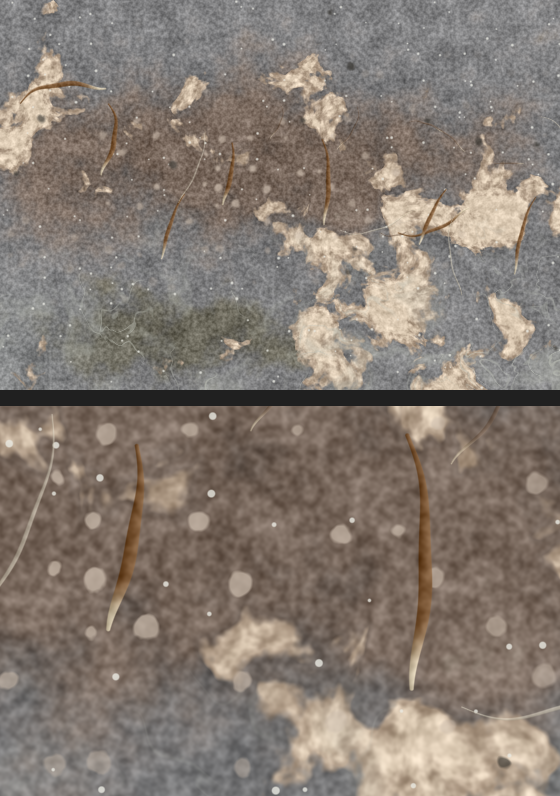
Top: the whole. Bottom: its middle third, enlarged.
Give the GLSL for this texture, as a WebGL 2 fragment shader.

```glsl
#version 300 es
precision highp float;
// Weathered stone: grey and brown crust, flaking cream patches, pale veils and dry rootlets.
uniform vec2 u_resolution;
out vec4 fragColor;

vec2 hash2(vec2 p) {
  vec3 q = fract(p.xyx * vec3(0.1031, 0.1030, 0.0973));
  q += dot(q, q.yzx + 33.33);
  return fract((q.xx + q.yz) * q.zy);
}

float cornerSlope(vec2 cell, vec2 offset) {
  float a = 6.2832 * hash2(cell).x;
  return dot(vec2(cos(a), sin(a)), offset);
}

float gradientNoise(vec2 p) {
  vec2 i = floor(p), f = fract(p);
  vec2 u = f * f * f * (f * (f * 6.0 - 15.0) + 10.0);
  vec2 e = vec2(1.0, 0.0);
  float low = mix(cornerSlope(i, f), cornerSlope(i + e.xy, f - e.xy), u.x);
  float high = mix(cornerSlope(i + e.yx, f - e.yx), cornerSlope(i + e.xx, f - e.xx), u.x);
  return mix(low, high, u.y);
}

float fbm(vec2 p, int octaves) {
  float sum = 0.0, amp = 1.0;
  for (int i = 0; i < octaves; i++) {
    sum += amp * gradientNoise(p);
    p = mat2(1.6, 1.2, -1.2, 1.6) * p + 17.3;
    amp *= 0.54;
  }
  return sum;
}

// Soft elliptical weight around a centre
float blob(vec2 uv, vec2 centre, vec2 radius) {
  vec2 d = (uv - centre) / radius;
  return exp(-dot(d, d));
}

// Thin lines along the zero level of noise
float filaments(vec2 p, float width) {
  return 1.0 - smoothstep(0.0, width, abs(fbm(p, 3)));
}

// Scattered dots: at most one per cell, kept with the given chance
float specks(vec2 p, float frequency, float chance, float radius, float px) {
  vec2 q = p * frequency, cell = floor(q);
  vec2 centre = 0.3 + 0.4 * hash2(cell + 5.0);
  vec2 pick = hash2(cell + 71.0);
  float r = radius * (0.4 + 0.6 * pick.y);
  float blur = px * frequency;
  float dotMask = 1.0 - smoothstep(r - blur, r + blur, length(fract(q) - centre));
  return dotMask * step(pick.x, chance);
}

// Bent tapering strand: x = coverage, y = position along it, z = side shade
vec3 strand(vec2 p, vec2 start, float angle, float len, float bend, float width, float px) {
  float c = cos(angle), s = sin(angle);
  vec2 q = mat2(c, -s, s, c) * (p - start);
  float t = clamp(q.x / len, 0.0, 1.0);
  float side = q.y - bend * len * (sin(t * 4.4) + 0.2 * sin(t * 11.0));
  float w = width * (0.3 + 0.7 * sin(3.1416 * pow(t, 1.4)));
  float d = length(vec2(q.x - t * len, side));
  return vec3(1.0 - smoothstep(w - px, w + px, d), t, clamp(side / w, -1.0, 1.0));
}

void main() {
  vec2 uv = gl_FragCoord.xy / u_resolution;
  float px = 1.0 / u_resolution.y;
  float aspect = u_resolution.x / u_resolution.y;
  vec2 p = gl_FragCoord.xy * px;
  vec2 warp = vec2(fbm(p * 5.0 + 3.0, 3), fbm(p * 5.0 + 41.0, 3));
  float broad = fbm(p * 4.0 + 9.0, 4);
  float mottle = fbm(p * 17.0 + 23.0, 4);
  float grain = fbm(p * 95.0, 2);

  // Crust: grey above, brown band across the middle, olive stains below
  float brown = blob(uv, vec2(0.42, 0.58), vec2(0.55, 0.25)) + 0.45 * broad + 0.25 * mottle;
  float olive = blob(uv, vec2(0.28, 0.14), vec2(0.32, 0.17)) + 0.7 * broad + 0.3 * mottle;
  vec3 crust = mix(vec3(0.51, 0.51, 0.515), vec3(0.46, 0.395, 0.35), smoothstep(0.2, 0.95, brown));
  crust = mix(crust, vec3(0.37, 0.355, 0.29), 0.8 * smoothstep(0.45, 1.0, olive));
  crust = mix(crust, vec3(0.55, 0.56, 0.56), 0.6 * blob(uv, vec2(0.0, 0.08), vec2(0.14, 0.2)));
  crust += 0.07 * broad + 0.11 * mottle + 0.15 * grain;

  // Cream patches gather low on the right and along the left edge
  float gather = 0.75 * blob(uv, vec2(0.72, 0.22), vec2(0.3, 0.3))
    + 0.65 * blob(uv, vec2(0.04, 0.68), vec2(0.13, 0.24))
    + 0.55 * blob(uv, vec2(0.98, 0.56), vec2(0.2, 0.17))
    + 0.42 * blob(uv, vec2(0.45, 0.7), vec2(0.28, 0.17)) - 0.57;
  float field = gather + 0.8 * fbm(p * 5.5 + 0.35 * warp, 5) + 0.2 * mottle;
  float cover = smoothstep(-0.03, 0.08, field);
  float pebble = fbm(p * 48.0 + warp, 3);
  vec3 cream = mix(vec3(0.69, 0.61, 0.53), vec3(0.86, 0.79, 0.70), smoothstep(0.0, 0.28, field + 0.2 * pebble));
  cream += 0.14 * pebble + 0.08 * grain;
  vec3 colour = mix(crust * (1.0 - 0.1 * smoothstep(-0.16, 0.0, field)), cream, cover);

  // Milky veils and fine filaments in the lower part
  float low = smoothstep(0.48, 0.15, uv.y + 0.15 * broad);
  float haze = smoothstep(0.0, 0.7, fbm(p * 8.0 + warp + 60.0, 4));
  float threads = filaments(p * 9.0 + 0.8 * warp, 0.07) * smoothstep(-0.3, 0.4, warp.x);
  colour = mix(colour, vec3(0.75, 0.76, 0.72), low * clamp(0.4 * haze + 0.42 * threads, 0.0, 0.7));

  // Pale flecks, white crystals and dark pits
  float middle = blob(uv, vec2(0.4, 0.55), vec2(0.5, 0.25));
  vec2 rough = p + 0.004 * vec2(mottle, pebble);
  colour = mix(colour, vec3(0.79, 0.73, 0.67), 0.75 * middle * specks(rough, 24.0, 0.16, 0.26, 2.0 * px));
  colour = mix(colour, vec3(0.92, 0.92, 0.89), 0.8 * specks(p, 75.0, 0.025, 0.26, px));
  colour = mix(colour, vec3(0.22, 0.21, 0.19), 0.65 * specks(rough, 15.0, 0.05, 0.16, 2.0 * px));

  // Rootlets: amber ones fading to pale tips, then thin dull hairs
  for (int i = 0; i < 18; i++) {
    float k = float(i);
    bool thick = i < 8;
    vec2 a = hash2(vec2(k, 13.0)), b = hash2(vec2(k, 47.0));
    float slot = thick ? (k + 0.2 + 0.6 * a.x) / 8.0 : a.x;
    vec2 start = vec2(slot * aspect, mix(0.38, 0.74, a.y));
    float len = thick ? mix(0.15, 0.27, b.y) : mix(0.05, 0.2, b.y);
    float width = thick ? mix(0.004, 0.0065, a.y) : 0.0018;
    vec3 root = strand(p, start, mix(-2.1, 0.3, b.x), len, 0.22 * (a.y - 0.5), width, px);
    vec3 bark = thick ? vec3(0.46, 0.31, 0.17) : mix(vec3(0.42, 0.33, 0.26), vec3(0.8, 0.77, 0.7), step(0.6, b.y));
    bark = mix(bark, vec3(0.85, 0.80, 0.69), smoothstep(0.72, 0.95, root.y));
    bark += 0.1 * root.z + 0.1 * grain;
    colour = mix(colour, bark, root.x * (thick ? 0.88 : 0.6));
  }
  fragColor = vec4(clamp(colour, 0.0, 1.0), 1.0);
}
```
